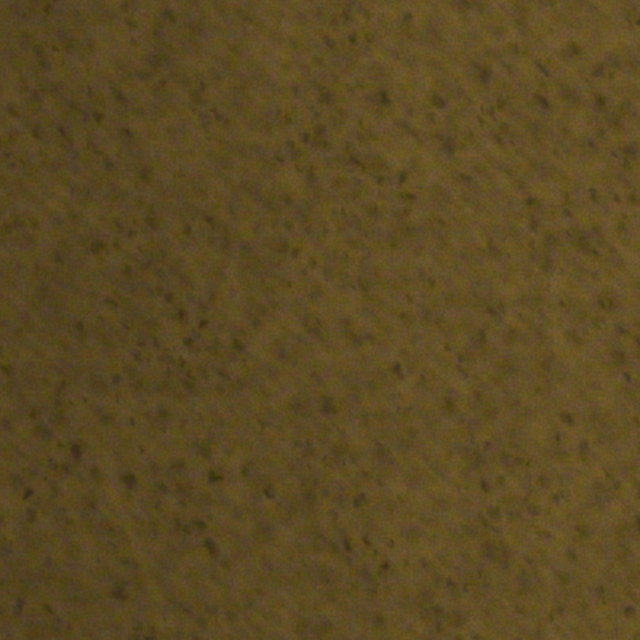
Write a three.js fragment shader that draws this texture.

```glsl
// Dim olive-brown hide: a soft base tone with mottling, blurred dark flecks,
// faint slanting fibres and one pale crease. Gradient noise drives the tones;
// the flecks are warped soft discs scattered over a jittered grid.
varying vec2 vUv;

const vec3 BASE_COLOR = vec3(0.374, 0.300, 0.144);
const vec3 FLECK_COLOR = vec3(0.175, 0.140, 0.068);
const vec3 CREASE_COLOR = vec3(0.440, 0.355, 0.165);
const vec3 RED_GREEN_SHIFT = vec3(0.034, -0.022, 0.022);
const vec3 YELLOW_BLUE_SHIFT = vec3(0.006, 0.008, -0.072);

vec2 hash2(vec2 p) {
  vec3 q = fract(vec3(p.xyx) * vec3(0.1031, 0.1030, 0.0973));
  q += dot(q, q.yzx + 33.33);
  return fract((q.xx + q.yz) * q.zy);
}

float gradientDot(vec2 cell, vec2 corner, vec2 f) {
  float angle = 6.2832 * hash2(cell + corner).x;
  return dot(vec2(cos(angle), sin(angle)), f - corner);
}

// Gradient noise, roughly -0.7 to 0.7
float gradientNoise(vec2 p) {
  vec2 i = floor(p);
  vec2 f = p - i;
  vec2 u = f * f * f * (f * (f * 6.0 - 15.0) + 10.0);
  float low = mix(gradientDot(i, vec2(0.0), f), gradientDot(i, vec2(1.0, 0.0), f), u.x);
  float high = mix(gradientDot(i, vec2(0.0, 1.0), f), gradientDot(i, vec2(1.0), f), u.x);
  return mix(low, high, u.y);
}

float fbm(vec2 p) {
  float sum = 0.0;
  float amplitude = 0.6;
  for (int i = 0; i < 3; i++) {
    sum += amplitude * gradientNoise(p);
    p = p * 2.03 + 17.3;
    amplitude *= 0.55;
  }
  return sum;
}

vec2 rotate(vec2 p, float angle) {
  float c = cos(angle);
  float s = sin(angle);
  return vec2(c * p.x + s * p.y, c * p.y - s * p.x);
}

// Soft dark discs, one candidate per grid cell, varied in size and strength
float flecks(vec2 uv, float count, float coverage, float seed) {
  vec2 p = uv * count + seed;
  p += 0.3 * vec2(gradientNoise(p * 2.1), gradientNoise(p * 2.1 + 31.7));
  vec2 cell = floor(p);
  float mask = 0.0;
  for (int y = -1; y <= 1; y++) {
    for (int x = -1; x <= 1; x++) {
      vec2 id = cell + vec2(float(x), float(y));
      vec2 jitter = hash2(id + 40.0);
      vec2 kind = hash2(id + 90.0);
      vec2 d = rotate(p - id - jitter, -0.9 + 1.2 * (kind.x - 0.5));
      d.y *= 1.0 + 0.6 * kind.y;
      float radius = mix(0.22, 0.42, jitter.y);
      float strength = step(kind.x, coverage) * mix(0.3, 1.0, kind.y * kind.y);
      mask = max(mask, strength * exp(-dot(d, d) / (radius * radius)));
    }
  }
  return mask;
}

// Pale bent line that fades toward its upper end
float crease(vec2 uv) {
  float center = 0.275 - 0.42 * uv.y - 0.05 * uv.y * uv.y;
  center += 0.008 * gradientNoise(vec2(uv.y * 9.0, 3.5));
  float offset = (uv.x - center) / 0.010;
  return exp(-offset * offset) * (1.0 - smoothstep(0.15, 0.55, uv.y));
}

void main() {
  vec2 uv = vUv;

  // Broad light falloff and mottling
  float light = 0.91 + 0.16 * smoothstep(0.0, 0.9, uv.x + 0.2 * (uv.y - 0.5));
  float mottle = fbm(uv * 7.0 + 5.0);
  float blotch = fbm(uv * 26.0 + 60.0);
  vec2 slanted = rotate(uv, -0.75);
  float fibres = gradientNoise(slanted * vec2(22.0, 75.0) + 11.0);
  vec3 color = BASE_COLOR * light;
  color *= 1.0 + 0.11 * mottle + 0.17 * blotch + 0.09 * fibres;

  // Flecks gather in loose clusters
  float cluster = smoothstep(-0.35, 0.25, fbm(uv * 6.0 + 83.0));
  float dark = 0.74 * flecks(uv, 27.0, 0.60, 3.0);
  dark = max(dark, 0.50 * flecks(uv, 40.0, 0.60, 57.0));
  color = mix(color, FLECK_COLOR * light, dark * mix(0.4, 1.0, cluster));

  color = mix(color, CREASE_COLOR * light, 0.42 * crease(uv));

  // Fine coloured grain
  float redGreen = gradientNoise(uv * 64.0 + 9.0) + 0.6 * gradientNoise(uv * 170.0);
  float yellowBlue = gradientNoise(uv * 48.0 + 71.0) + 0.8 * gradientNoise(uv * 150.0 + 23.0);
  color += RED_GREEN_SHIFT * redGreen + YELLOW_BLUE_SHIFT * yellowBlue;
  color *= 1.0 + 0.11 * gradientNoise(uv * 200.0 + 37.0);

  gl_FragColor = vec4(color, 1.0);
}
```
